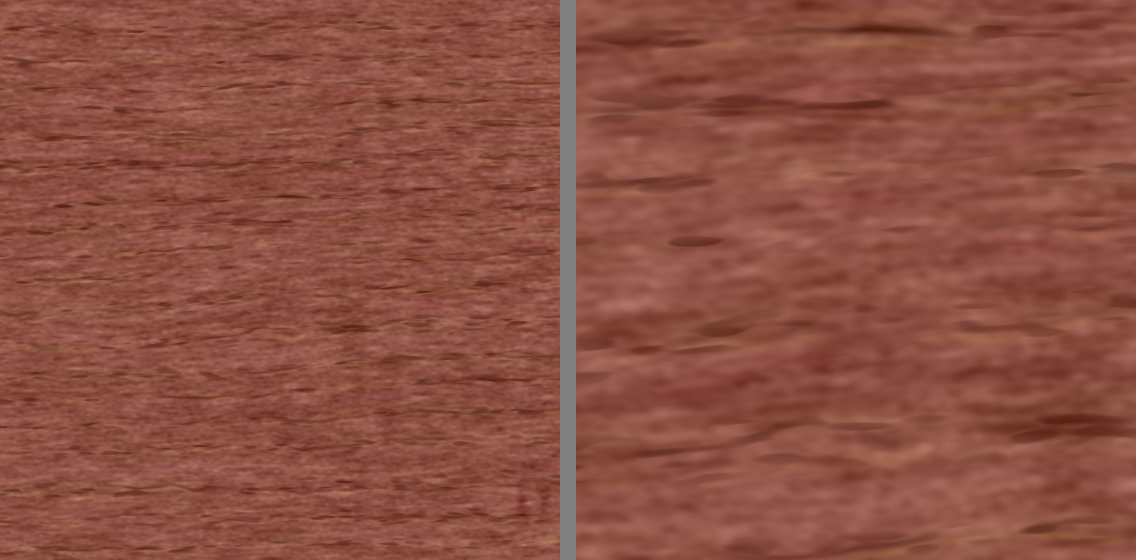
Left, the full canvas; right, a detail of the centre.
A WebGL 2 fragment shader for this texture:

```glsl
#version 300 es
precision highp float;
// Red-brown wood veneer with a nearly level grain. Stretched cellular noise
// gives the fibres; growth rings are repeated bands that carry broken dark
// pores with tan edges. A small red blemish sits at the lower right.

#define BASE_COLOR vec3(0.560, 0.319, 0.266)
#define TAN_SHIFT vec3(0.060, 0.066, 0.026)
#define PORE_SHIFT vec3(0.155, 0.128, 0.122)
#define STAIN_SHIFT vec3(0.080, 0.110, 0.085)
#define STAIN_POS vec2(0.952, 0.100)
#define RINGS 19.5
#define TILT 0.055
#define FIBRE_CONTRAST 1.0
#define PORE_CONTRAST 1.0

uniform vec2 u_resolution;
out vec4 fragColor;

vec3 hash3(vec2 cell) {
    vec3 q = fract(cell.xyx * vec3(0.1031, 0.1030, 0.0973));
    q += dot(q, q.yxz + 33.33);
    return fract((q.xxy + q.yzz) * q.zyx);
}

// Cellular noise: each cell scatters one soft spot, light or dark.
// Stretching p turns the spots into streaks. Range is about -1 to 1.
float streaks(vec2 p, float seed) {
    vec2 cell = floor(p);
    float sum = 0.0;
    for (int j = -1; j <= 1; j++) {
        for (int i = -1; i <= 1; i++) {
            vec2 c = cell + vec2(i, j);
            vec3 h = hash3(c + seed * 37.0 + 211.0);
            vec2 d = p - c - h.xy;
            float k = max(1.0 - dot(d, d), 0.0);
            sum += (h.z * 2.0 - 1.0) * k * k;
        }
    }
    return sum;
}

float bell(float x, float width) {
    x /= width;
    return exp(-x * x);
}

// Height across the grain: level at top and bottom, rising in the middle.
float grainHeight(vec2 p) {
    float rise = 0.2 + 0.8 * bell(p.y - 0.48, 0.24);
    float h = p.y - TILT * rise * smoothstep(-0.1, 1.1, p.x);
    h += 0.0025 * sin(p.x * 9.0 + p.y * 13.0);
    return h + 0.0013 * sin(p.x * 23.0 - p.y * 31.0 + 1.7);
}

void main() {
    vec2 uv = gl_FragCoord.xy / u_resolution;
    float h = grainHeight(uv);

    // Fibres, from bands down to fine speckle
    float broad = streaks(vec2(uv.x * 4.0, h * 34.0), 1.0);
    float middle = streaks(vec2(uv.x * 13.0, h * 95.0), 2.0);
    float fine = streaks(vec2(uv.x * 36.0, h * 185.0), 3.0);
    float speckle = streaks(uv * vec2(120.0, 215.0), 4.0);
    float tone = 0.017 * broad + 0.032 * middle + 0.052 * fine + 0.040 * speckle;

    // Growth rings, slightly uneven in spacing
    float ring = h * RINGS + 0.22 * sin(h * 23.0) + 0.05 * sin(h * 61.0);
    float row = floor(ring) * 3.0;
    float across = fract(ring) - 0.5;
    across += 0.06 * streaks(vec2(uv.x * 12.0, row), 5.0);
    across += 0.06 * streaks(vec2(uv.x * 38.0, row), 12.0);

    // Broken main line of each ring, and short loose pores around it
    float dashes = smoothstep(-0.30, 0.45, streaks(vec2(uv.x * 24.0, row), 6.0));
    float strength = 0.65 + 0.5 * streaks(vec2(uv.x * 5.0, row), 13.0);
    float line = bell(across, 0.058) * dashes * clamp(strength, 0.15, 1.0);
    float loose = smoothstep(0.05, 0.85, streaks(vec2(uv.x * 42.0, h * 215.0), 7.0));
    float pores = max(line, loose * bell(across, 0.22));

    // Tan edges beside the line, mostly on its lower side
    float side = 0.11 + 0.10 * streaks(vec2(uv.x * 9.0, row), 8.0);
    float edge = bell(across + side, 0.060) + 0.5 * bell(across - side, 0.060);
    edge *= smoothstep(-0.30, 0.60, streaks(vec2(uv.x * 26.0, row), 9.0));

    // Drift between red and ochre, browner near the lines
    float hue = streaks(vec2(uv.x * 9.0, h * 75.0), 10.0);
    hue += 0.5 * bell(across, 0.25) - 0.2;
    vec3 color = BASE_COLOR + FIBRE_CONTRAST * tone;
    color += hue * vec3(-0.002, 0.010, -0.004);
    color += TAN_SHIFT * edge * (1.0 - 0.7 * pores);
    color -= PORE_SHIFT * PORE_CONTRAST * pores * (0.9 + 0.4 * speckle);

    // Blemish: two short upright smears with a paler gap
    vec2 d = uv - STAIN_POS;
    float smear = bell(abs(d.x) - 0.019, 0.009) * bell(d.y, 0.045);
    smear *= clamp(0.65 + 0.6 * streaks(uv * vec2(60.0, 45.0), 11.0), 0.0, 1.0);
    color -= STAIN_SHIFT * smear;
    color += 0.03 * bell(d.x, 0.010) * bell(d.y, 0.030);

    fragColor = vec4(clamp(color, 0.0, 1.0), 1.0);
}
```
